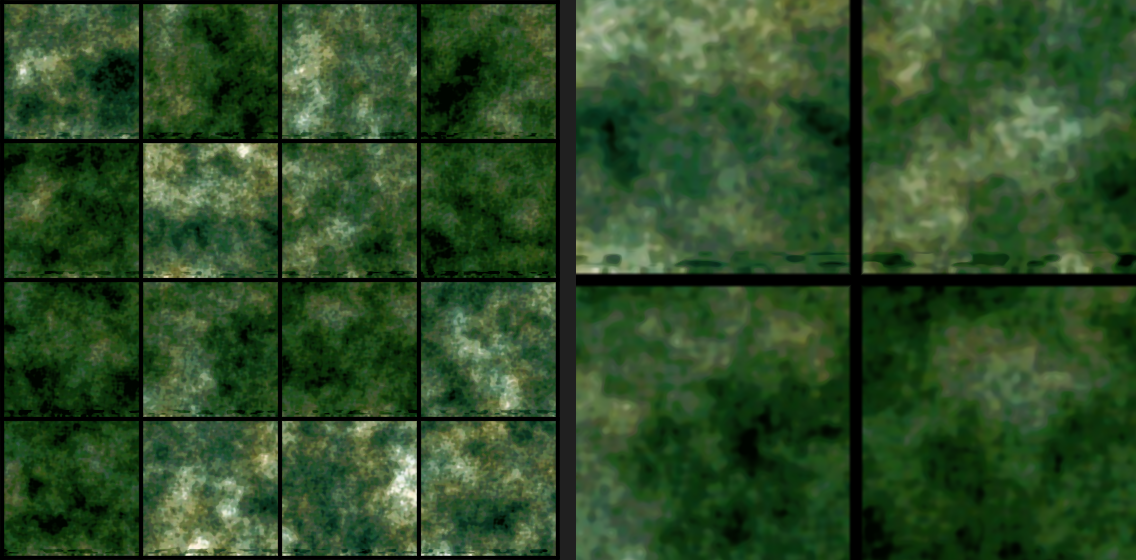
Left, the full canvas; right, a detail of the centre.
Give the GLSL for this texture, as a WebGL 2 fragment shader.

```glsl
#version 300 es
precision highp float;
// Four by four square patches of mossy, cloudy ground, split by thin black lines.
// Each patch has its own mean light and seed; layered value noise drives a
// black-green-cream colour ramp, with slight hue drift and a speckled lower rim.
uniform vec2 u_resolution;
out vec4 fragColor;

float hash(vec2 p) {
  return fract(sin(dot(p, vec2(127.1, 311.7))) * 43758.5);
}

// Smooth value noise, centred on zero
float noise(vec2 p) {
  vec2 i = floor(p), f = fract(p);
  f = f * f * (3.0 - 2.0 * f);
  float low = mix(hash(i), hash(i + vec2(1, 0)), f.x);
  float high = mix(hash(i + vec2(0, 1)), hash(i + vec2(1, 1)), f.x);
  return mix(low, high, f.y) - 0.5;
}

// Broad blotches down to fine grain, turned at each octave
float clouds(vec2 p) {
  float sum = 0.0, amplitude = 1.0;
  for (int i = 0; i < 5; i++) {
    sum += amplitude * noise(p);
    p = mat2(1.6, 1.2, -1.2, 1.6) * p + 17.3;
    amplitude *= 0.73;
  }
  return sum;
}

// Dark to light: black, deep green, leaf, grey green, sage, pale, cream
vec3 mossRamp(float t) {
  vec3 c = mix(vec3(0.0, 0.02, 0.0), vec3(0.05, 0.20, 0.04), smoothstep(0.0, 0.21, t));
  c = mix(c, vec3(0.14, 0.31, 0.10), smoothstep(0.21, 0.39, t));
  c = mix(c, vec3(0.24, 0.33, 0.20), smoothstep(0.39, 0.50, t));
  c = mix(c, vec3(0.35, 0.45, 0.27), smoothstep(0.50, 0.64, t));
  c = mix(c, vec3(0.55, 0.62, 0.45), smoothstep(0.64, 0.80, t));
  return mix(c, vec3(0.96, 0.95, 0.87), smoothstep(0.80, 1.08, t));
}

void main() {
  // The canvas is 266 units wide: 64-unit patches with 2-unit lines
  vec2 p = gl_FragCoord.xy / u_resolution * 266.0;
  vec2 tile = clamp(floor((p - 1.0) / 66.0), 0.0, 3.0);
  vec2 local = p - 2.0 - tile * 66.0;
  vec2 seeded = local + 191.0 * (tile + 1.0) + 57.0 * tile.yx;

  // Mean light of the patches, rows from the bottom up
  mat4 rowLight = mat4(0.34, 0.55, 0.63, 0.58,
                       0.28, 0.42, 0.30, 0.51,
                       0.35, 0.52, 0.44, 0.30,
                       0.52, 0.37, 0.46, 0.29);
  float light = rowLight[int(tile.y)][int(tile.x)];

  // Blotches, stronger in light patches, plus short grainy streaks
  float tone = light + clouds(seeded / 21.0) * mix(0.34, 0.72, light);
  tone += 0.09 * noise(seeded * vec2(0.9, 0.55)) + 0.07 * noise(seeded * vec2(0.4, 1.0) + 40.0);

  // Broken dark dashes and a dotted last row along the lower rim
  float dashes = smoothstep(-0.05, 0.2, noise(vec2(seeded.x * 0.35, tile.y * 9.0 + local.y * 0.8)));
  tone -= 0.27 * dashes * (1.0 - smoothstep(0.5, 1.5, abs(local.y - 2.2)));
  tone += 0.35 * noise(vec2(seeded.x * 0.8, tile.y * 7.0)) * (1.0 - smoothstep(0.6, 1.4, local.y));

  // Warm and cool drift, cooler shadows in light patches, coloured grain
  vec3 color = mossRamp(tone);
  float warmth = noise(seeded / 15.0 + 80.0) + 0.7 * noise(seeded / 5.0 + 30.0);
  color += vec3(0.10, 0.0, -0.08) * warmth * smoothstep(0.1, 0.7, tone);
  float shade = smoothstep(0.05, 0.2, tone) * (1.0 - smoothstep(0.3, 0.6, tone));
  color += vec3(-0.01, 0.0, 0.08) * shade * smoothstep(0.36, 0.6, light);
  vec3 grain = vec3(noise(seeded * 0.7 + 11.0), noise(seeded * 0.7 + 23.0), noise(seeded * 0.7 + 37.0));
  color += grain * vec3(0.07, 0.05, 0.07) * smoothstep(0.0, 0.4, tone);

  // Black dividing lines and outer frame
  vec2 fromLine = abs(mod(p - 1.0 + 33.0, 66.0) - 33.0);
  float soft = max(0.35, 133.0 / u_resolution.x);
  float patchMask = smoothstep(1.0 - soft, 1.0 + soft, min(fromLine.x, fromLine.y));
  fragColor = vec4(clamp(color, 0.0, 1.0) * patchMask, 1.0);
}
```
